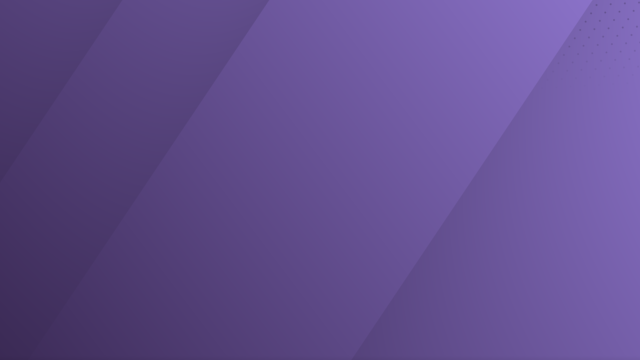
Reproduce this background procedurally as a Shadertoy shader.

```glsl
// Violet diagonal panels with soft shadows and a fading dot lattice in the corner.

// Base gradient, from lower left to upper right
const vec3 DARK_VIOLET = vec3(0.234, 0.167, 0.338);
const vec3 LIGHT_VIOLET = vec3(0.562, 0.465, 0.815);
const vec2 GRADIENT = vec2(0.390, 0.295);

// Slanted edges: horizontal lean per unit of height, and crossing at the bottom
const float LEAN = 0.67;
const float EDGE_LEFT = -0.330;
const float EDGE_MIDDLE = 0.078;
const float EDGE_RIGHT = 0.976;

// Shadow strength at the bottom and top, and shadow length
const vec3 SHADOW_LEFT = vec3(0.03, 0.09, 0.20);
const vec3 SHADOW_MIDDLE = vec3(0.025, 0.125, 0.22);
const vec3 SHADOW_RIGHT = vec3(0.075, 0.115, 0.36);

// Dot lattice
const vec2 DOT_ORIGIN = vec2(1.657, 0.986);
const mat2 DOT_BASIS = mat2(0.0394, 0.0023, 0.0243, -0.0208);
const float DOT_RADIUS = 0.0021;
const float DOT_OPACITY = 0.22;

// Bottom rim
const float RIM_HEIGHT = 0.014;
const float RIM_SHADE = 0.04;

// Shadow that starts at an edge and fades along positive distance
float edgeShadow(float dist, float height, vec3 shadow, float pixel) {
    float side = smoothstep(-pixel, pixel, dist);
    float strength = mix(shadow.x, shadow.y, height);
    return 1.0 - side * strength * exp(-max(dist, 0.0) / shadow.z);
}

// Coverage of the nearest dot in a skewed lattice
float dotLattice(vec2 p, float pixel) {
    vec2 cell = inverse(DOT_BASIS) * (p - DOT_ORIGIN);
    vec2 offset = DOT_BASIS * (cell - round(cell));
    return 1.0 - smoothstep(DOT_RADIUS - pixel, DOT_RADIUS + pixel, length(offset));
}

void mainImage(out vec4 fragColor, in vec2 fragCoord) {
    float pixel = 1.0 / iResolution.y;
    vec2 p = fragCoord * pixel;
    float slant = p.x - LEAN * p.y;

    vec3 color = mix(DARK_VIOLET, LIGHT_VIOLET, dot(p, GRADIENT));

    // Panel shadows
    color *= edgeShadow(EDGE_LEFT - slant, p.y, SHADOW_LEFT, pixel);
    color *= edgeShadow(EDGE_MIDDLE - slant, p.y, SHADOW_MIDDLE, pixel);
    color *= edgeShadow(slant - EDGE_RIGHT, p.y, SHADOW_RIGHT, pixel);

    // Dots on the right panel, fading downward
    float dotFade = smoothstep(0.72, 0.98, p.y) * smoothstep(0.0, 0.015, slant - EDGE_RIGHT);
    color *= 1.0 - DOT_OPACITY * dotFade * dotLattice(p, pixel);

    // Darker rim along the bottom
    color *= 1.0 - RIM_SHADE * (1.0 - smoothstep(0.0, RIM_HEIGHT, p.y));

    fragColor = vec4(clamp(color, 0.0, 1.0), 1.0);
}
```
